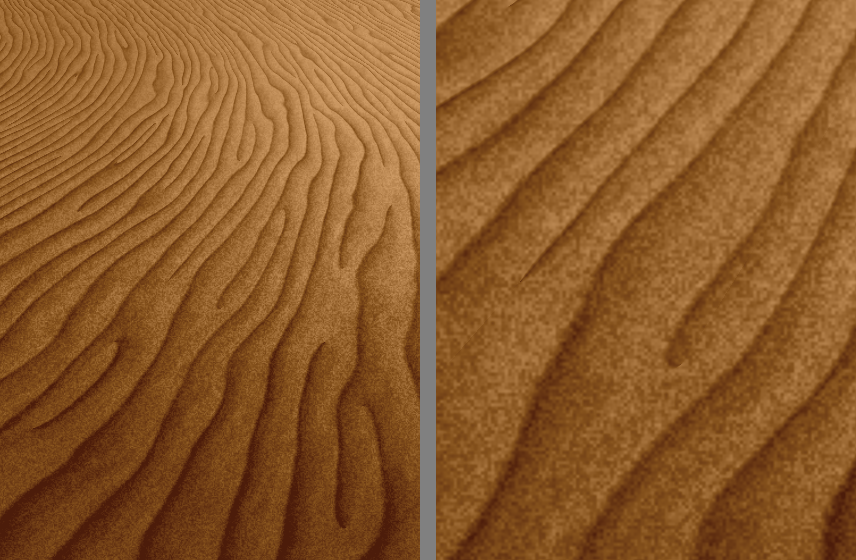
Left, the full canvas; right, a detail of the centre.
A Shadertoy shader for this texture:

```glsl
// Wind-rippled desert sand seen at a low angle, lit warmly from the upper right.
// Ripples are contour lines of a fanned phase field; phase dislocations make
// them fork and end, and a crest profile, fine streaks and grain shade the sand.

const float TAU = 6.2831853;
const vec3 SHADOW_SAND = vec3(0.30, 0.11, 0.04);
const vec3 MIDDLE_SAND = vec3(0.52, 0.32, 0.11);
const vec3 BRIGHT_SAND = vec3(0.80, 0.60, 0.39);

float hash(vec2 p) {
    vec3 q = fract(vec3(p.xyx) * 0.1031);
    q += dot(q, q.yzx + 33.33);
    return fract((q.x + q.y) * q.z);
}

float noise(vec2 p) {
    vec2 cell = floor(p), f = fract(p);
    f = f * f * (3.0 - 2.0 * f);
    float low = mix(hash(cell), hash(cell + vec2(1, 0)), f.x);
    float high = mix(hash(cell + vec2(0, 1)), hash(cell + vec2(1, 1)), f.x);
    return mix(low, high, f.y);
}

// Noise centred on zero, with two octaves
float roughness(vec2 p) {
    return noise(p) + 0.5 * noise(p * 2.1 + 17.3) - 0.75;
}

// Ripple coordinates: x counts ripples, y measures depth in ripple widths
vec2 rippleSpace(float x, float depth) {
    float near = depth - 0.15;
    float spacing = 0.016 + 0.0625 * (near + sqrt(near * near + 0.02));
    float bend = max(0.0, 1.0 - depth / 0.55);
    float axis = 0.985 - 0.4 * bend * bend;
    return vec2((x - axis) / spacing, 8.0 * log(0.13 + depth));
}

// One extra ripple that starts and ends at two forks
float forkPair(vec2 r, float halfLength) {
    float turn = atan(r.x, r.y - halfLength) - atan(r.x, r.y + halfLength);
    return turn / TAU * (1.0 - smoothstep(1.4, 2.6, length(r)));
}

// Sum of the fork pairs scattered over neighbouring cells
float forks(vec2 q) {
    const vec2 CELL = vec2(3.0, 3.5);
    vec2 home = floor(q / CELL);
    float phase = 0.0;
    for (int j = -1; j <= 1; j++) {
        for (int i = -1; i <= 1; i++) {
            vec2 id = home + vec2(i, j);
            vec2 jitter = vec2(hash(id + 71.7), hash(id + 39.1)) - 0.5;
            vec2 centre = (id + 0.5 + 0.5 * jitter) * CELL;
            float kind = hash(id + 113.5);
            float direction = kind < 0.35 ? 1.0 : -1.0;
            float present = step(kind, 0.7);
            float halfLength = mix(0.6, 1.3, hash(id + 5.9));
            phase += present * direction * forkPair(q - centre, halfLength);
        }
    }
    return phase;
}

// Dark at the crest, fading slowly down the shaded side
float crestShadow(float f) {
    return max(exp(-5.5 * f), smoothstep(0.88, 1.0, f));
}

vec3 sandColor(float tone) {
    float t = clamp(tone, 0.0, 1.0) * 2.0;
    vec3 dark = mix(SHADOW_SAND, MIDDLE_SAND, min(t, 1.0));
    return mix(dark, BRIGHT_SAND, max(t - 1.0, 0.0));
}

void mainImage(out vec4 fragColor, in vec2 fragCoord) {
    vec2 p = fragCoord / iResolution.x;
    float height = fragCoord.y / iResolution.y;
    float depth = iResolution.y / iResolution.x - p.y;
    float nearness = smoothstep(0.1, 0.8, depth);

    // Ripple phase with wavering and forks
    vec2 q = rippleSpace(p.x, depth);
    float waver = mix(1.1, 0.75, nearness);
    float phase = q.x + waver * roughness(q * vec2(0.4, 0.5) + 60.0);
    phase += mix(0.3, 0.1, nearness) * roughness(q * vec2(0.9, 1.3) + 90.0);
    phase += forks(q);
    float f = fract(phase);

    // Light falling from the upper right
    vec2 glow = (vec2(p.x, height) - vec2(0.95, 0.83)) * vec2(1.5, 2.2);
    float tone = 0.25 + 0.38 * smoothstep(0.0, 0.85, height) + 0.06 * p.x;
    tone += 0.22 * exp(-dot(glow, glow));
    tone += 0.06 * roughness(p * 3.5);

    // Ripple relief
    float strength = mix(0.2, 0.33, smoothstep(0.05, 0.4, depth));
    strength *= 0.7 + 0.6 * noise(q * 0.6 + 31.0);
    tone -= strength * crestShadow(f);
    tone += 0.07 * smoothstep(0.2, 0.75, f) * (1.0 - smoothstep(0.85, 1.0, f));

    // Small secondary ripples and sand grains
    vec2 streak = vec2(phase * 6.0 + 0.8 * q.y, q.y * 2.2);
    tone += 0.12 * nearness * roughness(streak + 200.0);
    tone += 0.05 * roughness(p * vec2(85.0, 60.0));
    float grain = noise(p * 370.0) + 0.5 * noise(p * 190.0 + 7.0) - 0.75;
    tone += mix(0.09, 0.27, nearness) * grain;

    fragColor = vec4(sandColor(tone), 1.0);
}
```
